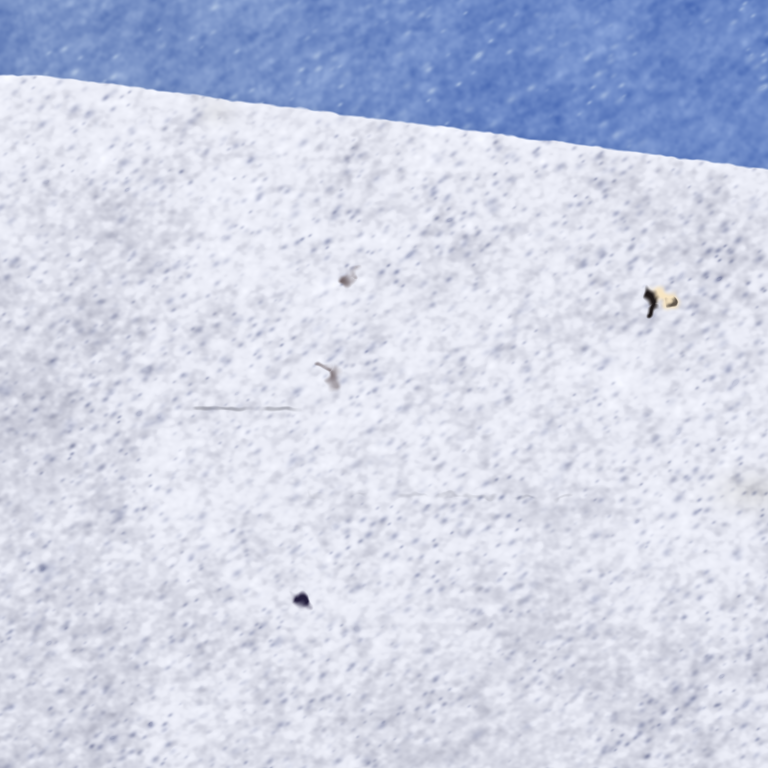
Write a Shadertoy shader that draws this texture.

```glsl
// Weathered pale concrete below a slanted band of worn blue paint.
// Sparse cellular grains at several scales give the mottling and pits;
// soft spots place the broad shading, ragged strokes the chips and scratches.

vec3 hash3(vec2 p) {
    vec3 q = fract(p.xyx * vec3(0.1031, 0.1030, 0.0973));
    q += dot(q, q.yxz + 33.33);
    return fract((q.xxy + q.yzz) * q.zyx);
}

// Sum of signed round grains, one per cell, centred on zero
float grains(vec2 p) {
    vec2 cell = floor(p);
    float sum = 0.0;
    for (int k = 0; k < 9; k++) {
        vec2 c = cell + vec2(k % 3 - 1, k / 3 - 1);
        vec3 h = hash3(c);
        vec2 d = p - c - h.xy;
        float w = max(0.0, 1.0 - dot(d, d));
        sum += w * w * (2.0 * h.z - 1.0);
    }
    return sum;
}

// Isolated pits or flecks; density is the share of cells that hold one
float flecks(vec2 p, float density) {
    vec2 cell = floor(p);
    float sum = 0.0;
    for (int k = 0; k < 9; k++) {
        vec2 c = cell + vec2(k % 3 - 1, k / 3 - 1);
        vec3 h = hash3(c + 57.0);
        vec2 d = p - c - h.xy;
        float size = mix(0.25, 0.55, fract(h.z * 91.7));
        sum += sqrt(max(0.0, 1.0 - h.z / density)) * exp(-2.0 * dot(d, d) / (size * size));
    }
    return min(sum, 1.0);
}

float spot(vec2 p, vec2 centre, vec2 radius) {
    vec2 d = (p - centre) / radius;
    return exp(-dot(d, d));
}

float stroke(vec2 p, vec2 a, vec2 b, float width) {
    vec2 ab = b - a;
    float t = clamp(dot(p - a, ab) / dot(ab, ab), 0.0, 1.0);
    return 1.0 - smoothstep(0.1 * width, width, length(p - a - ab * t));
}

vec3 concrete(vec2 uv, vec2 slant, float below) {
    // Broad light and dark areas
    float shade = -0.03 * (1.0 - smoothstep(0.15, 0.21, uv.x)) * smoothstep(0.88, 0.6, uv.y);
    shade -= 0.04 * smoothstep(0.42, 0.0, uv.y);
    shade -= 0.07 * spot(uv, vec2(0.15, 0.715), vec2(0.05, 0.035));
    shade -= 0.07 * spot(uv, vec2(0.06, 0.465), vec2(0.05, 0.04));
    shade -= 0.03 * spot(uv, vec2(0.12, 0.57), vec2(0.08, 0.06));
    shade -= 0.05 * spot(uv, vec2(0.82, 0.59), vec2(0.15, 0.03));
    shade -= 0.05 * spot(uv, vec2(0.91, 0.70), vec2(0.09, 0.07));
    shade -= 0.04 * spot(uv, vec2(0.70, 0.34), vec2(0.09, 0.03));
    shade -= 0.04 * spot(uv, vec2(0.80, 0.15), vec2(0.18, 0.06));
    shade += 0.03 * spot(uv, vec2(0.32, 0.72), vec2(0.14, 0.12));
    shade += 0.04 * spot(uv, vec2(0.80, 0.49), vec2(0.07, 0.05));
    shade += 0.05 * spot(uv, vec2(0.94, 0.27), vec2(0.06, 0.09));
    shade += 0.06 * spot(uv, vec2(0.22, 0.05), vec2(0.07, 0.05));
    shade += 0.06 * spot(uv, vec2(0.345, 0.215), vec2(0.03, 0.02));
    shade += 0.03 * exp(-below * 35.0) + 0.06 * exp(-below * 300.0);
    // Layered grain, from cloudy to fine
    float tone = 0.9 + shade + 0.02 * grains(uv * 9.0 + 3.0) + 0.025 * grains(uv * 24.0 + 11.0);
    tone += 0.038 * grains(slant * vec2(55.0, 75.0)) + 0.052 * grains(slant * vec2(95.0, 140.0) + 40.0);
    tone += 0.03 * grains(uv * vec2(170.0, 210.0) + 9.0) + 0.016 * grains(uv * vec2(14.0, 150.0));
    tone = min(tone, 0.915 + 0.4 * (tone - 0.915));
    vec3 col = vec3(tone, tone + 0.008, tone + 0.052 - 0.1 * (tone - 0.88));
    // Slanted blue-grey pits, gathered in loose groups
    float group = 0.65 + 0.6 * grains(uv * 17.0 + 5.0);
    float pits = group * flecks(slant * vec2(62.0, 105.0), 0.4 - 1.5 * shade);
    pits += 0.9 * flecks(slant * vec2(45.0, 80.0) + 19.0, 0.1);
    col -= vec3(0.2, 0.19, 0.145) * max(pits, 0.0);
    // Warm stains
    float stain = spot(uv, vec2(0.98, 0.36), vec2(0.05, 0.025));
    stain += 0.6 * spot(uv, vec2(0.28, 0.855), vec2(0.025, 0.018));
    return col - vec3(0.06, 0.065, 0.085) * stain;
}

vec3 paint(vec2 uv, vec2 slant) {
    vec3 col = mix(vec3(0.475, 0.575, 0.78), vec3(0.42, 0.535, 0.78), smoothstep(0.1, 0.8, uv.x));
    float wear = 0.03 * grains(uv * 11.0) + 0.03 * grains(slant * vec2(26.0, 55.0));
    wear += 0.045 * grains(slant * vec2(75.0, 115.0) + 8.0) + 0.025 * grains(uv * 170.0);
    col += wear * vec3(1.1, 1.0, 0.65);
    // Pale chips, denser towards the right
    float cluster = smoothstep(-0.2, 0.6, grains(uv * 8.0 + 23.0) + 0.4 * uv.x);
    float chips = flecks(slant * vec2(50.0, 90.0) + 71.0, mix(0.15, 0.35, uv.x));
    return mix(col, vec3(0.75, 0.82, 0.92), 0.65 * chips * cluster);
}

void mainImage(out vec4 fragColor, in vec2 fragCoord) {
    vec2 uv = fragCoord / iResolution.xy;
    vec2 slant = mat2(0.82, -0.57, 0.57, 0.82) * uv;
    float edge = min(0.902, 0.909 - 0.129 * uv.x) + 0.001 * grains(uv * 45.0) + 0.001 * grains(uv * 120.0);
    vec3 ground = concrete(uv, slant, max(edge - uv.y, 0.0));
    // Ragged coordinates roughen every chip and scratch
    vec2 rough = uv + 0.005 * vec2(grains(uv * 100.0), grains(uv * 100.0 + 31.0));
    float scratch = stroke(mix(uv, rough, 0.3), vec2(0.23, 0.469), vec2(0.39, 0.467), 0.004);
    scratch += 0.4 * stroke(rough, vec2(0.40, 0.356), vec2(0.74, 0.352), 0.004);
    ground -= 0.2 * scratch * smoothstep(-0.3, 0.5, grains(uv * 50.0));
    // Curved brown chips
    float chip = stroke(rough, vec2(0.447, 0.633), vec2(0.453, 0.645), 0.009);
    chip = max(chip, stroke(rough, vec2(0.453, 0.645), vec2(0.466, 0.653), 0.006));
    chip = max(chip, stroke(rough, vec2(0.414, 0.529), vec2(0.428, 0.52), 0.007));
    chip = max(chip, stroke(rough, vec2(0.433, 0.516), vec2(0.436, 0.496), 0.01));
    ground = mix(ground, vec3(0.5, 0.46, 0.48), chip * (0.65 + 0.5 * grains(uv * 75.0)));
    // Cream-rimmed hole and the small dark pit
    ground = mix(ground, vec3(0.97, 0.9, 0.77), stroke(rough, vec2(0.858, 0.613), vec2(0.873, 0.61), 0.018));
    float hole = stroke(rough, vec2(0.845, 0.617), vec2(0.851, 0.608), 0.011);
    hole = max(hole, stroke(rough, vec2(0.85, 0.607), vec2(0.847, 0.594), 0.007));
    hole = max(hole, 0.7 * stroke(rough, vec2(0.871, 0.607), vec2(0.877, 0.609), 0.006));
    ground = mix(ground, vec3(0.12, 0.1, 0.1), hole);
    ground = mix(ground, vec3(0.14, 0.12, 0.24), stroke(rough, vec2(0.384, 0.222), vec2(0.396, 0.216), 0.01));
    vec3 blue = paint(uv, slant) - 0.04 * exp(-abs(uv.y - edge) * 180.0);
    fragColor = vec4(mix(ground, blue, smoothstep(-0.002, 0.002, uv.y - edge)), 1.0);
}
```
